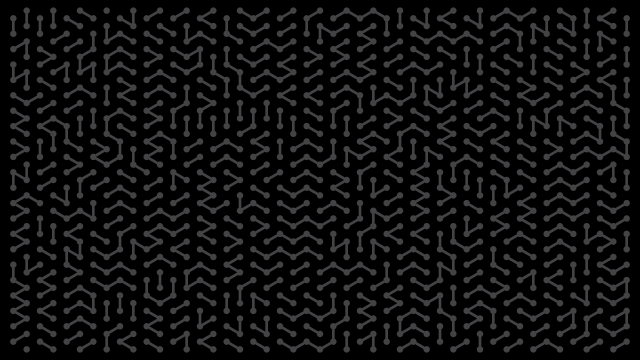
Give the GLSL for this pattern, as a WebGL 2 fragment shader.

```glsl
#version 300 es
precision highp float;
// Short random chains of dots and bars on a triangular lattice, grey on black.

uniform vec2 u_resolution;
out vec4 outColor;

const vec3 BACKGROUND = vec3(0.0);
const vec3 CHAIN_GREY = vec3(0.262, 0.262, 0.27);
const float COLUMNS_PER_HEIGHT = 27.0;  // lattice columns in one canvas height
const float DOT_RADIUS = 0.24;          // in column steps
const float BAR_HALF_WIDTH = 0.1;       // in column steps
const vec2 EXTENT = vec2(23.0, 22.0);   // outermost dots, in lattice units
const float VERTICAL_SHARE = 0.36;      // upright pairs
const float SPLIT_SHARE = 0.5;          // long chains that are cut
const float SHARP_PENALTY = 0.75;       // below 1: fewer acute bends
const float SEGMENT_HEIGHT = 16.0;      // lattice units with one pair slant
const float SEED = 57.0;

// Lattice units: columns and half rows, with an even sum at each dot.
const vec2 LATTICE_SCALE = vec2(1.0, 0.57735);
const vec2 NEIGHBOURS[6] = vec2[6](
    vec2(0, 2), vec2(0, -2), vec2(1, 1), vec2(1, -1), vec2(-1, 1), vec2(-1, -1));

float hash(vec2 p) {
    vec3 q = fract((p + SEED).xyx * vec3(0.1031, 0.1030, 0.0973));
    q += dot(q, q.yzx + 33.33);
    return fract((q.x + q.y) * q.z);
}

bool inside(vec2 cell) {
    return all(lessThan(abs(cell), EXTENT + 0.5));
}

// Preferred partner: upright or slanted pairs within strips of two columns.
vec2 proposal(vec2 cell) {
    float column = cell.x + EXTENT.x;
    float strip = floor(column / 2.0);
    float segment = floor(cell.y / SEGMENT_HEIGHT + hash(vec2(strip, 91.0)));
    float slant = step(0.5, hash(vec2(strip * 3.0, segment * 7.0 + 140.0)));
    float height = cell.y + slant + 2.0 * step(0.5, hash(vec2(strip, 37.0)));
    float place = mod(height, 4.0);
    bool upright = hash(vec2(strip + 200.0, floor(height / 4.0))) < VERTICAL_SHARE;
    if (upright || cell.x == EXTENT.x) return vec2(0.0, place < 2.0 ? 2.0 : -2.0);
    return vec2(mod(column, 2.0) < 1.0 ? 1.0 : -1.0, mod(place, 2.0) < 1.0 ? 1.0 : -1.0);
}

// Offset to the agreed partner, or zero.
vec2 mate(vec2 cell) {
    vec2 offset = proposal(cell);
    bool agreed = inside(cell + offset) && proposal(cell + offset) == -offset;
    return agreed ? offset : vec2(0.0);
}

// 4 times the cosine between two lattice steps.
float bend(vec2 a, vec2 b) {
    return dot(a * vec2(3.0, 1.0), b);
}

// Weight of a link between two pairs; negative for straight runs and loops.
float linkWeight(vec2 cell, vec2 cellMate, vec2 offset) {
    vec2 other = cell + offset;
    if (!inside(other) || cellMate == offset) return -1.0;
    vec2 otherMate = mate(other);
    bool lone = cellMate == vec2(0.0);
    float bendHere = bend(cellMate, offset);
    float bendThere = bend(otherMate, -offset);
    if (min(bendHere, bendThere) < -3.0 || (!lone && cellMate == otherMate)) return -1.0;
    float weight = 0.01 + hash(cell + other + 300.0);
    if (bendHere > 0.0) weight *= SHARP_PENALTY;
    if (bendThere > 0.0) weight *= SHARP_PENALTY;
    return weight + float(lone) + float(otherMate == vec2(0.0));
}

// Offset of the heaviest link at a dot.
vec2 bestLink(vec2 cell) {
    vec2 cellMate = mate(cell);
    vec2 best = vec2(0.0);
    float bestWeight = 0.0;
    for (int k = 0; k < 6; k++) {
        float weight = linkWeight(cell, cellMate, NEIGHBOURS[k]);
        if (weight > bestWeight) {
            bestWeight = weight;
            best = NEIGHBOURS[k];
        }
    }
    return best;
}

// Offset of a link that both ends prefer, or zero.
vec2 link(vec2 cell) {
    vec2 offset = bestLink(cell);
    return bestLink(cell + offset) == -offset ? offset : vec2(0.0);
}

float barDistance(vec2 p, vec2 end) {
    float along = clamp(dot(p, end) / max(dot(end, end), 0.001), 0.0, 1.0);
    return length(p - end * along) - BAR_HALF_WIDTH;
}

void main() {
    vec2 p = (gl_FragCoord.xy - 0.5 * u_resolution) / u_resolution.y * COLUMNS_PER_HEIGHT;

    // Nearest dot of the two interleaved grids.
    vec2 grid = p / LATTICE_SCALE;
    vec2 cell = 2.0 * floor(grid / 2.0 + 0.5);
    vec2 oddCell = 2.0 * floor(grid / 2.0) + 1.0;
    if (distance(p, oddCell * LATTICE_SCALE) < distance(p, cell * LATTICE_SCALE)) cell = oddCell;

    float ink = 0.0;
    if (inside(cell)) {
        vec2 linkStep = link(cell);
        vec2 mateStep = mate(cell);
        // Cut some pairs whose two dots stay joined elsewhere.
        if (linkStep != vec2(0.0) && hash(2.0 * cell + mateStep + 500.0) < SPLIT_SHARE
            && link(cell + mateStep) != vec2(0.0)) mateStep = vec2(0.0);
        vec2 local = p - cell * LATTICE_SCALE;
        float d = length(local) - DOT_RADIUS;
        d = min(d, barDistance(local, linkStep * LATTICE_SCALE));
        d = min(d, barDistance(local, mateStep * LATTICE_SCALE));
        ink = clamp(0.5 - d * u_resolution.y / COLUMNS_PER_HEIGHT, 0.0, 1.0);
    }
    outColor = vec4(mix(BACKGROUND, CHAIN_GREY, ink), 1.0);
}
```
